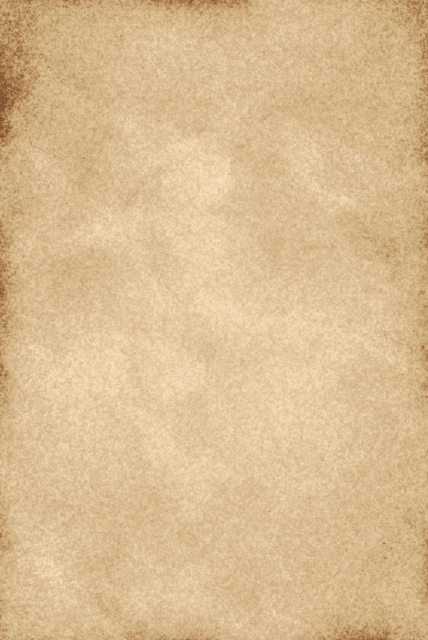
A WebGL 2 fragment shader for this texture:

```glsl
#version 300 es
precision highp float;

uniform vec2 u_resolution;
out vec4 fragColor;

// Paper tones from scorched edge to bleached centre, one level apart
const vec3 TONES[8] = vec3[8](
    vec3(0.50, 0.33, 0.19), vec3(0.62, 0.44, 0.27),
    vec3(0.71, 0.54, 0.36), vec3(0.78, 0.64, 0.45),
    vec3(0.82, 0.70, 0.52), vec3(0.86, 0.74, 0.58),
    vec3(0.90, 0.79, 0.63), vec3(0.94, 0.845, 0.69));
const float BASE_LEVEL = 4.0;
const float GLOW_GAIN = 2.3;
const vec2 GLOW_CENTRE = vec2(0.51, 0.45);
const vec2 GLOW_SIZE = vec2(0.52, 0.60);
const float EDGE_GAIN = 2.7;
const float EDGE_WIDTH = 0.021;
const float STAIN_GAIN = 5.2;
const float PATCH_GAIN = 0.65;
const float CREASE_GAIN = 0.75;
const float COARSE_GRAIN = 1.5;
const float FINE_GRAIN = 2.2;
const float SPECK_GAIN = 2.6;
const float FIBRE_GAIN = 1.1;
const mat2 TURN = mat2(0.8, 0.6, -0.6, 0.8);

float hash(vec2 p) {
    vec3 q = fract(p.xyx * 0.1031);
    q += dot(q, q.yzx + 33.33);
    return fract((q.x + q.y) * q.z);
}

float noise(vec2 p) {
    vec2 i = floor(p), f = fract(p);
    f = f * f * (3.0 - 2.0 * f);
    return mix(mix(hash(i), hash(i + vec2(1, 0)), f.x),
               mix(hash(i + vec2(0, 1)), hash(i + vec2(1, 1)), f.x), f.y);
}

float fbm(vec2 p) {
    float sum = 0.0, amp = 0.5;
    for (int i = 0; i < 6; i++) {
        sum += amp * noise(p);
        p = TURN * p * 2.03 + 17.3;
        amp *= 0.53;
    }
    return sum / 1.04;
}

// Valley lines of a noise field, used as folds in the sheet
float foldHeight(vec2 p) {
    float n = noise(p * 6.0 + 41.0) * 0.7 + noise(TURN * p * 15.0 + 9.0) * 0.3;
    return smoothstep(0.0, 0.14, abs(n - 0.5));
}

// One short stroke per grid cell; x is coverage, y is a random value
vec2 strokes(vec2 p, float cells, float density, float halfLength, float radius) {
    vec2 cell = floor(p * cells);
    float pick = hash(cell + 61.0);
    vec2 centre = (cell + 0.3 + 0.4 * vec2(hash(cell + 7.0), hash(cell + 29.0))) / cells;
    float angle = 6.2832 * hash(cell + 83.0);
    vec2 dir = vec2(cos(angle), sin(angle)), d = p - centre;
    d -= dir * clamp(dot(d, dir), -halfLength, halfLength);
    float soft = 0.8 / u_resolution.y;
    float cover = 1.0 - smoothstep(radius - soft, radius + soft, length(d));
    return vec2(cover * step(pick, density), hash(cell + 113.0));
}

vec3 toneAt(float level) {
    float x = clamp(level, 0.0, 6.999);
    int i = int(x);
    return mix(TONES[i], TONES[i + 1], fract(x)) + 0.03 * max(level - 7.0, 0.0);
}

void main() {
    vec2 uv = gl_FragCoord.xy / u_resolution;
    vec2 p = gl_FragCoord.xy / u_resolution.y;
    vec2 warp = vec2(fbm(p * 5.0 + 3.0), fbm(p * 5.0 + 71.0)) - 0.5;
    vec2 q = p + 0.16 * warp;

    // Broad pale centre
    vec2 g = (uv - GLOW_CENTRE) / GLOW_SIZE;
    float glow = exp(-dot(g, g));
    float level = BASE_LEVEL + GLOW_GAIN * glow;

    // Mottled stains, calmer toward the bottom
    float upper = smoothstep(0.1, 0.75, uv.y);
    float stain = fbm(q * vec2(3.6, 4.6) + 5.0) - 0.5;
    stain += 0.45 * (fbm(TURN * q * 13.0 + 23.0) - 0.5);
    level += STAIN_GAIN * mix(0.7, 1.1, upper) * stain;

    // Pale rubbed patches with a crisp rim
    float rub = fbm(TURN * q * vec2(4.0, 7.0) + 50.0);
    level += PATCH_GAIN * (smoothstep(0.53, 0.57, rub) * (1.0 - smoothstep(0.58, 0.74, rub)) - 0.15);

    // Folds lit from the upper left
    float relief = foldHeight(q) - foldHeight(q + vec2(0.004, -0.007));
    float folded = smoothstep(0.45, 0.65, noise(p * 4.0 + 90.0)) * mix(0.3, 1.0, upper);
    level += CREASE_GAIN * folded * relief;

    // Ragged, scorched border
    vec2 border = min(uv, 1.0 - uv) * vec2(u_resolution.x / u_resolution.y, 1.0);
    vec2 burn = exp(-border / EDGE_WIDTH) + 0.3 * exp(-border / (EDGE_WIDTH * 3.0));
    float ragged = smoothstep(0.25, 0.75, fbm(p * 7.0 + 130.0));
    level -= EDGE_GAIN * (burn.x + burn.y) * mix(0.15, 1.0, ragged);

    // Paper grain
    float grain = COARSE_GRAIN * (noise(p * 210.0) - 0.5);
    grain += FINE_GRAIN * (noise(TURN * p * 430.0) - 0.5);
    level += grain * mix(1.2, 0.8, glow);

    // Fibres and dark specks
    vec2 fibre = strokes(TURN * p, 48.0, 0.16, 0.0045, 0.0006);
    level += FIBRE_GAIN * fibre.x * (fibre.y < 0.6 ? 1.0 : -1.0);
    for (int i = 0; i < 2; i++) {
        vec2 speck = strokes(p + float(i) * 3.7, 52.0 + 33.0 * float(i), 0.13, 0.0007, 0.0008);
        level -= SPECK_GAIN * speck.x * mix(0.2, 1.0, speck.y * speck.y);
    }

    fragColor = vec4(toneAt(level), 1.0);
}
```
